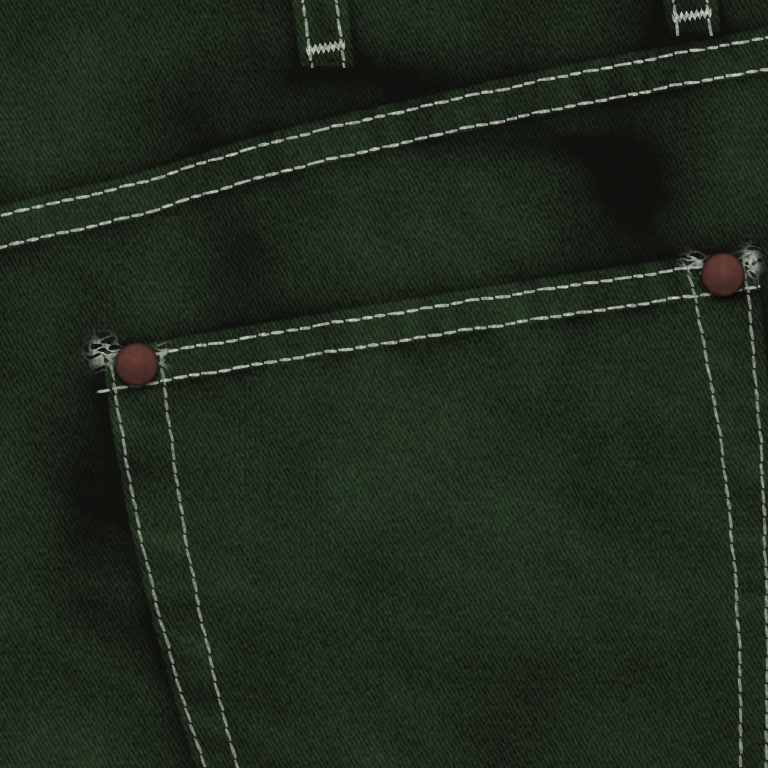
A three.js fragment shader for this texture:

```glsl
// Dark green twill with a riveted patch pocket, a double-stitched yoke seam and two belt loops.
varying vec2 vUv;

const vec3 SHADOW = vec3(0.060, 0.060, 0.052);
const vec3 CLOTH = vec3(0.148, 0.214, 0.138);
const vec3 THREAD = vec3(0.73, 0.75, 0.71);
const vec3 COPPER = vec3(0.33, 0.20, 0.175);
const vec3 YOKE = vec3(0.719, 0.291, -0.059);      // quadratics: a + b t + c t^2
const vec3 HEM = vec3(0.503, 0.186, -0.024);
const vec3 LEFT_OUT = vec3(0.267, -0.338, 0.204);
const vec3 LEFT_IN = vec3(0.309, -0.273, 0.166);
const vec3 RIGHT_IN = vec3(0.9635, 0.0254, -0.200);
const vec3 RIGHT_OUT = vec3(0.997, 0.030, -0.110);
const vec2 RIVET_L = vec2(0.178, 0.525);
const vec2 RIVET_R = vec2(0.9415, 0.642);
const float RIVET_SIZE = 0.0285;
const float TWILL = 180.0;
const float STITCH = 0.0195;
const float THREAD_W = 0.0021;
const float SOFT = 0.0011;

vec2 gradient(vec2 cell) {
  float h = fract(sin(dot(cell, vec2(127.1, 311.7))) * 43758.5);
  return vec2(cos(h * 6.2832), sin(h * 6.2832));
}
float noise(vec2 p) {
  vec2 i = floor(p), f = fract(p), u = f * f * (3.0 - 2.0 * f), e = vec2(1.0, 0.0);
  return mix(mix(dot(gradient(i), f), dot(gradient(i + e), f - e), u.x),
    mix(dot(gradient(i + e.yx), f - e.yx), dot(gradient(i + 1.0), f - 1.0), u.x), u.y);
}
float fbm(vec2 p) {
  float sum = 0.0, amp = 1.0;
  for (int i = 0; i < 4; i++) {
    sum += amp * noise(p);
    p = mat2(1.6, 1.2, -1.2, 1.6) * p + 3.7;
    amp *= 0.5;
  }
  return sum;
}
float curve(vec3 k, float t) { return k.x + t * (k.y + t * k.z); }
float blob(vec2 p, float x, float y, float rx, float ry) {
  vec2 q = (p - vec2(x, y)) / vec2(rx, ry);
  return exp(-dot(q, q));
}
float span(float t, float a, float b) {
  return smoothstep(a - SOFT, a + SOFT, t) * (1.0 - smoothstep(b - SOFT, b + SOFT, t));
}
// One row of slanted dashes: t runs along the seam, d lies across it.
float stitches(float t, float d) {
  float s = t / STITCH + 0.5 * noise(vec2(t * 31.0, 7.0)), f = fract(s) - 0.5;
  d += f * 0.0016 + 0.003 * noise(vec2(t * 22.0, 4.0));
  float width = THREAD_W * (1.0 - 1.6 * f * f) + 0.0008 * noise(vec2(s * 1.7, 2.0));
  return (1.0 - smoothstep(0.39, 0.5, abs(f))) * (1.0 - smoothstep(width - SOFT, width + SOFT, abs(d)));
}
// Soft dark band on the positive side of an edge.
float underEdge(float d, float reach) {
  return smoothstep(-0.004, 0.002, d) * exp(-max(d, 0.0) / reach);
}
float fray(vec2 p, vec2 c, float rx, float ry) {
  float fibres = abs(noise(p * vec2(70.0, 130.0) + noise(p * 50.0)));
  return min(1.0, 1.6 * blob(p, c.x, c.y, rx, ry)) * (1.0 - smoothstep(0.08, 0.25, fibres));
}
void beltLoop(vec2 p, vec2 tack, inout float light, inout float thread) {
  vec2 q = p - tack;
  q.x += q.y * 0.13;
  float d = max(abs(q.x) - 0.037, -q.y - 0.027);
  light -= 0.55 * underEdge(d, 0.012);
  light += 0.15 * (1.0 - smoothstep(-0.008, 0.0, d)) - 0.25 * blob(q, 0.0, 0.04, 0.014, 0.05);
  float rows = stitches(p.y, abs(q.x) - 0.0215) * step(-0.027, q.y);
  float zigzag = abs(fract(q.x * 150.0) - 0.5) * 0.012 - 0.003;
  float bar = 1.0 - smoothstep(0.003, 0.006, abs(q.y - q.x * 0.15 - zigzag));
  thread = max(thread, max(rows * 0.85, bar * span(q.x, -0.026, 0.026)));
}
void rivet(vec2 p, vec2 c, inout vec3 col) {
  vec2 q = (p - c) / RIVET_SIZE;
  float r = length(q);
  col *= 1.0 - 0.6 * exp(-7.0 * max(length(q + vec2(0.0, 0.1)) - 0.95, 0.0));
  float shade = 0.92 + 0.18 * q.y - 0.35 * smoothstep(0.8, 1.0, r);
  shade += 0.22 * blob(q, 0.0, 0.25, 0.5, 0.4) + 0.13 * fbm(p * 130.0);
  col = mix(col, COPPER * shade, 1.0 - smoothstep(0.95, 1.03, r));
}

void main() {
  vec2 p = vUv;
  float yoke = p.y - curve(YOKE, p.x) + 0.008 * blob(p, 0.17, p.y, 0.11, 1.0);
  float hem = p.y - curve(HEM, p.x);
  float lo = p.x - curve(LEFT_OUT, p.y), li = p.x - curve(LEFT_IN, p.y);
  float ri = p.x - curve(RIGHT_IN, p.y), ro = p.x - curve(RIGHT_OUT, p.y);
  float pocket = max(hem - 0.016, max(-lo - 0.012, ro - 0.017));
  float inside = 1.0 - smoothstep(-0.002, 0.002, pocket);

  // Broad folds
  float light = 0.66 + 0.24 * fbm(p * vec2(5.0, 4.0) + 2.0) + 0.20 * fbm(vec2(p.x + p.y * 0.5, p.y) * 13.0);
  light -= 0.75 * blob(p, 0.82, 0.77, 0.09, 0.11) + 0.40 * blob(p, 0.70, 0.81, 0.11, 0.025);
  light -= 0.55 * blob(p, 0.50, 0.90, 0.13, 0.04) + 0.45 * blob(p, 0.86, 0.97, 0.08, 0.05);
  light -= (1.0 - inside) * (0.5 * blob(p, 0.12, 0.39, 0.05, 0.18) + 0.3 * blob(p, 0.32, 0.66, 0.04, 0.07));
  light -= 0.25 * blob(p, 0.24, 0.85, 0.10, 0.04);
  light += 0.18 * blob(p, 0.56, 0.38, 0.24, 0.18) + 0.20 * blob(p, 0.58, 0.72, 0.12, 0.06);
  light += 0.20 * blob(p, 0.96, 0.78, 0.04, 0.07) + 0.15 * blob(p, 0.12, 0.88, 0.12, 0.08);

  // Seam edges and puckers
  light -= 0.50 * underEdge(yoke - 0.014, 0.018) + 0.45 * underEdge(-yoke - 0.046, 0.013);
  light -= 0.55 * underEdge(pocket, 0.018);
  light -= inside * 0.45 * underEdge(-hem - 0.042, 0.011) * (1.0 + 1.5 * noise(p * 22.0));
  float bands = span(yoke, -0.045, 0.014) + inside * span(hem, -0.042, 0.016);
  light += bands * (0.06 + 0.30 * noise(vec2(p.x * 42.0 + p.y * 12.0, 2.0)));
  light += inside * max(step(li, 0.0), step(0.0, ri)) * 0.40 * noise(vec2(p.x * 9.0, p.y * 32.0));

  // Sewing thread
  float thread = max(stitches(p.x, yoke), stitches(p.x + 0.007, yoke + 0.041));
  thread = max(thread, stitches(p.x, hem) * span(p.x, 0.20, 0.918));
  thread = max(thread, stitches(p.x + 0.009, hem + 0.037) * span(p.x, 0.125, 0.99));
  float sides = max(stitches(p.y, lo), stitches(p.y + 0.006, li));
  sides = max(sides, max(stitches(p.y, ri), stitches(p.y + 0.008, ro)));
  thread = max(thread, sides * 0.72 * step(hem, 0.004));
  beltLoop(p, vec2(0.424, 0.938), light, thread);
  beltLoop(p, vec2(0.901, 0.980), light, thread);
  float loose = max(fray(p, RIVET_L + vec2(-0.042, 0.016), 0.018, 0.018), fray(p, RIVET_L + vec2(0.033, 0.012), 0.008, 0.014));
  loose = max(loose, max(fray(p, RIVET_R + vec2(-0.038, 0.014), 0.013, 0.013), fray(p, RIVET_R + vec2(0.035, 0.016), 0.012, 0.018)));
  thread = max(thread, loose * 0.85);

  // Twill weave with uneven yarn
  float ribs = sin(6.2832 * TWILL * dot(p, vec2(0.86, 0.51)) + 2.5 * noise(p * 45.0));
  float yarn = noise(p * vec2(290.0, 210.0)) + 0.5 * noise(p * 110.0);
  light = clamp(light, 0.05, 1.15);
  light += (0.20 * ribs + 0.48 * yarn) * smoothstep(-0.2, 0.6, light);
  vec3 col = mix(SHADOW, CLOTH, max(light, -0.15));
  col = mix(col, THREAD * (0.92 + 0.35 * yarn), thread * 0.95);
  rivet(p, RIVET_L, col);
  rivet(p, RIVET_R, col);
  gl_FragColor = vec4(col, 1.0);
}
```
